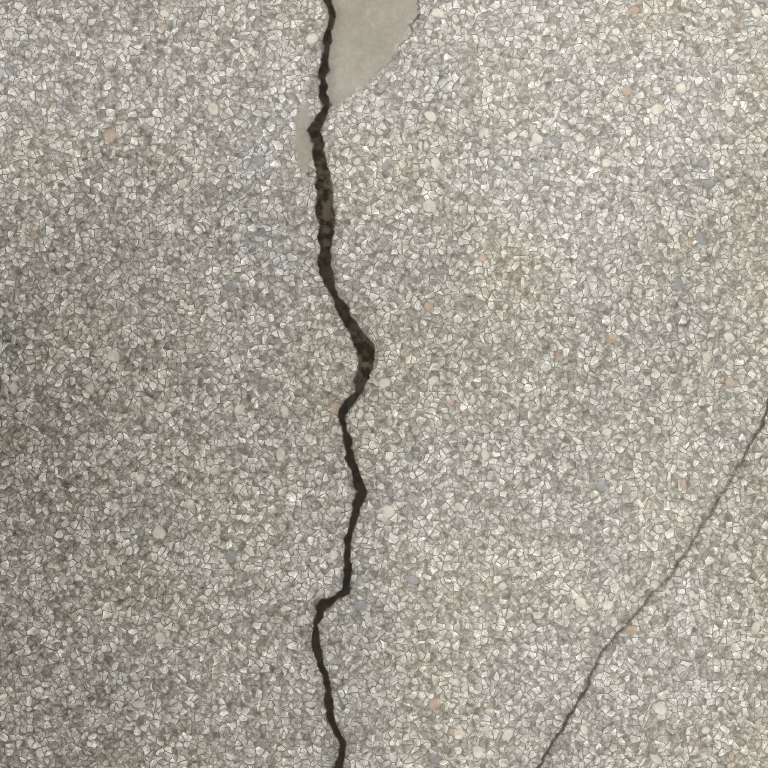
A Shadertoy shader for this texture:

```glsl
// Weathered concrete: tilted cellular grains and scattered pebbles under a
// soft light falling off to the left, split by a deep jagged crack, a thin
// diagonal crack and a smooth mortar wedge at the top.
#define GRAIN_SCALE 112.0
#define GRAIN_CONTRAST 0.25
#define CREVICE_DEPTH 0.13
#define FINE_CONTRAST 0.13
#define CRACK_WIDTH 0.0042
#define CRACK_JITTER 0.009
#define HAIRLINE_WIDTH 0.0014
#define STONE_TINT vec3(0.022, 0.003, -0.038)
#define CRACK_DARK vec3(0.17, 0.155, 0.13)
#define CRACK_DIRT vec3(0.43, 0.385, 0.32)

const vec2 MAIN_CRACK[24] = vec2[24](
    vec2(.423, 1.01), vec2(.432, .978), vec2(.421, .90), vec2(.424, .862),
    vec2(.409, .83), vec2(.418, .785), vec2(.425, .695), vec2(.422, .655),
    vec2(.430, .628), vec2(.450, .588), vec2(.478, .548), vec2(.479, .533),
    vec2(.464, .486), vec2(.444, .460), vec2(.452, .414), vec2(.471, .361),
    vec2(.456, .310), vec2(.451, .232), vec2(.415, .208), vec2(.410, .160),
    vec2(.424, .121), vec2(.428, .07), vec2(.446, .03), vec2(.440, -.01));
const vec2 SIDE_CRACK[10] = vec2[10](
    vec2(1.005, .485), vec2(.99, .445), vec2(.95, .37), vec2(.912, .31),
    vec2(.872, .25), vec2(.82, .193), vec2(.78, .145), vec2(.753, .082),
    vec2(.722, .036), vec2(.695, -.01));

float hash(vec2 p) { return fract(sin(dot(p, vec2(127.1, 311.7))) * 43758.5453); }
vec2 hash2(vec2 p) { return vec2(hash(p), hash(p + 37.3)); }

float noise(vec2 p) {
    vec2 i = floor(p), f = fract(p);
    f = f * f * (3.0 - 2.0 * f);
    return mix(mix(hash(i), hash(i + vec2(1, 0)), f.x),
               mix(hash(i + vec2(0, 1)), hash(i + vec2(1, 1)), f.x), f.y);
}

float fbm(vec2 p) {
    return 0.55 * noise(p) + 0.3 * noise(p * 2.1 + 7.0) + 0.15 * noise(p * 4.3 + 19.0);
}

float segmentDistance(vec2 p, vec2 a, vec2 b) {
    vec2 ab = b - a;
    return length(p - a - ab * clamp(dot(p - a, ab) / dot(ab, ab), 0.0, 1.0));
}

// Brightness offset of packed grains: random tone, tilted facet, dark gaps
float grains(vec2 p) {
    vec2 cell = floor(p), id = cell, toSeed = vec2(0);
    float near = 9.0, second = 9.0;
    for (int y = -1; y <= 1; y++)
    for (int x = -1; x <= 1; x++) {
        vec2 c = cell + vec2(x, y);
        vec2 r = c + hash2(c) - p;
        float d = length(r);
        if (d < near) { second = near; near = d; id = c; toSeed = r; }
        else second = min(second, d);
    }
    float angle = 6.283 * hash(id + 5.7);
    float tilt = dot(toSeed, vec2(cos(angle), sin(angle)));
    float body = smoothstep(0.0, 0.28, second - near);
    return body * (GRAIN_CONTRAST * (hash(id + 11.9) - 0.5) + 0.16 * tilt)
         - CREVICE_DEPTH * (1.0 - body) + 0.045;
}

// One layer of sparse, rounded, irregular stones
vec3 addPebbles(vec3 col, vec2 uv, float scale, float density, float light) {
    vec2 p = uv * scale, id = floor(p);
    if (hash(id + scale) > density) return col;
    vec2 r = fract(p) - mix(vec2(0.3), vec2(0.7), hash2(id + 3.1));
    float a = 6.283 * hash(id + 8.3);
    r = mat2(cos(a), -sin(a), sin(a), cos(a)) * r;
    r.y *= 1.0 + 0.7 * hash(id + 1.7);
    float radius = mix(0.14, 0.28, hash(id + 4.4)) + 0.1 * (noise(p * 5.0) - 0.5);
    float d = length(r) - radius, soft = 0.03 + scale / iResolution.y;
    float kind = hash(id + 6.6);
    vec3 stone = kind < 0.64 ? vec3(.82, .79, .73)
               : kind < 0.84 ? vec3(.57, .57, .56) : vec3(.71, .63, .55);
    stone *= light * (0.92 + 0.16 * noise(p * 4.0));
    col *= 1.0 - 0.14 * (1.0 - smoothstep(0.0, 0.1, abs(d)));
    return mix(col, stone, 0.82 * (1.0 - smoothstep(-soft, soft, d)));
}

void mainImage(out vec4 fragColor, in vec2 fragCoord) {
    vec2 uv = fragCoord / iResolution.xy;
    float px = 1.0 / iResolution.y;

    // Broad light and stains
    float light = 0.53 + 0.145 * smoothstep(-0.05, 0.8, uv.x)
                + 0.11 * smoothstep(0.5, 0.95, uv.y) * (1.0 - 0.75 * uv.x);
    light -= 0.025 * exp(-dot(uv - vec2(0, .52), uv - vec2(0, .52)) * 25.0);
    light += 0.07 * (fbm(uv * 7.0) - 0.5);
    float warmth = fbm(uv * 9.0 + 31.0) + 0.3 * (uv.x - 0.5);

    // Mortar wedge between the main crack and a curved edge
    vec2 rough = vec2(fbm(uv * 65.0), fbm(uv * 65.0 + 50.0)) - 0.5;
    float fromTop = 1.0 - uv.y;
    float edge = 0.545 - 5.5 * fromTop * fromTop - uv.x + 0.02 * rough.x;
    float wedge = smoothstep(-0.004, 0.008, edge) * smoothstep(0.42, 0.43, uv.x);
    vec2 chip = (uv - vec2(.394, .82)) / vec2(.014, .045) + rough * 0.8;
    float smoothArea = max(wedge, 1.0 - smoothstep(0.7, 1.1, length(chip)));

    // Stone surface
    vec2 warped = uv + 0.005 * (vec2(noise(uv * 130.0), noise(uv * 130.0 + 9.0)) - 0.5);
    float grain = grains(warped * GRAIN_SCALE) + 0.55 * grains(warped * GRAIN_SCALE * 1.75 + 40.0)
                + FINE_CONTRAST * (noise(uv * 270.0) - 0.5);
    vec3 col = light + STONE_TINT * (0.6 + 0.8 * warmth) + grain * mix(1.0, 0.3, smoothArea);
    vec3 stony = addPebbles(col, uv, 100.0, 0.16, light / 0.62);
    stony = addPebbles(stony, uv + 0.37, 61.0, 0.17, light / 0.62);
    stony = addPebbles(stony, uv + 0.71, 31.0, 0.12, light / 0.62);
    vec3 mortar = mix(col, vec3(.65, .62, .56) + 0.14 * (fbm(uv * 45.0) - 0.5), 0.6);
    col = mix(stony, mortar, smoothArea);
    float rim = (1.0 - smoothstep(0.0, 0.004, abs(edge))) * smoothstep(0.90, 0.95, uv.y);
    col *= 1.0 - 0.3 * rim * step(0.45, uv.x);

    // Thin diagonal crack, fading midway
    vec2 p = uv + CRACK_JITTER * rough;
    float side = 9.0;
    for (int i = 0; i < 9; i++) side = min(side, segmentDistance(p, SIDE_CRACK[i], SIDE_CRACK[i + 1]));
    float strength = 0.42 + 0.33 * (1.0 - smoothstep(0.05, 0.22, uv.y)) + 0.25 * smoothstep(0.39, 0.45, uv.y);
    col *= 1.0 - 0.12 * exp(-side * 130.0);
    float hair = 1.0 - smoothstep(-px, px + 0.0012, side - HAIRLINE_WIDTH);
    col = mix(col, CRACK_DARK * 1.5, strength * hair);

    // Deep main crack, wider and filled with dirt in two places
    float wide = exp(-pow((uv.y - 0.74) / 0.085, 2.0)) + exp(-pow((uv.y - 0.535) / 0.04, 2.0));
    float deep = 9.0;
    for (int i = 0; i < 23; i++) deep = min(deep, segmentDistance(p, MAIN_CRACK[i], MAIN_CRACK[i + 1]));
    deep -= CRACK_WIDTH + 0.006 * wide + 0.003 * (noise(uv * 80.0 + 3.0) - 0.5);
    float dirt = clamp(0.15 + 0.6 * wide + 0.2 * smoothstep(0.8, 1.0, uv.y), 0.0, 0.8);
    dirt *= smoothstep(0.25, 0.7, fbm(uv * 120.0 + 13.0));
    col *= 1.0 - 0.16 * exp(-max(deep, 0.0) * 150.0);
    col = mix(col, mix(CRACK_DARK, CRACK_DIRT, dirt), 1.0 - smoothstep(-px, px + 0.001, deep));

    fragColor = vec4(clamp(col, 0.0, 1.0), 1.0);
}
```
